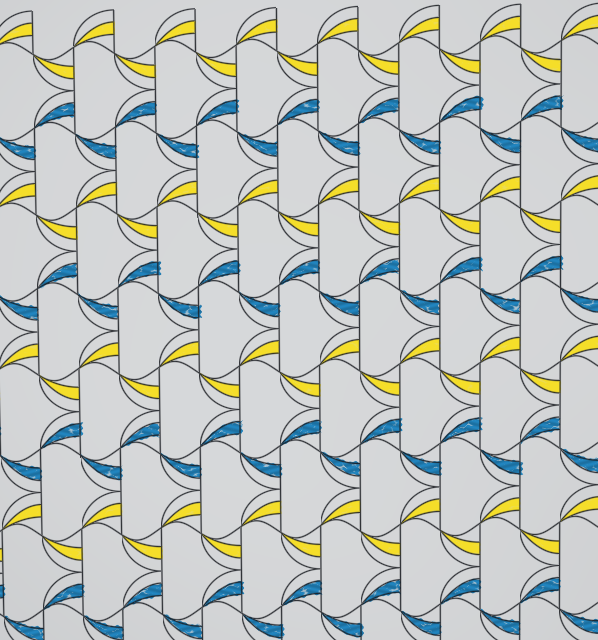
This pattern is drawn by a Shadertoy shader. Its source:

```glsl
// Interlocking fins drawn in thin ink on paper, rows hand filled yellow and blue in turn.
// A slightly skewed lattice is folded to one fin per half cell; arcs are distance
// functions, and the crayon wear comes from layered sines and stretched cellular noise.

const vec3 PAPER = vec3(0.832, 0.838, 0.845);
const vec3 INK = vec3(0.10, 0.11, 0.13);
const vec3 YELLOW = vec3(0.96, 0.87, 0.16);
const vec3 BLUE = vec3(0.12, 0.48, 0.69);

const float PI = 3.14159;
const float HALF_WIDTH = 0.0635;   // fin width, in canvas heights
const float HALF_ROW = 0.0627;     // fin height
const float TAPER = 0.0017;        // narrowing of the columns toward the bottom
const float TILT = 0.014;          // rise of the rows toward the right
const vec2 ANCHOR = vec2(0.75, 0.0807);
const float TIP = 0.08;            // fin tip above the row axis, in cell units
const float WAVE = 0.22;           // amplitude of the row wave
const float BAND_LOW = 0.39;       // coloured band at the fin's right edge
const float BAND_HIGH = 0.70;
const float LINE = 0.014;          // half the ink width, in cell units

float hash(vec2 p) {
    return fract(sin(dot(p, vec2(127.1, 311.7))) * 43758.5);
}

// Distance to the nearest scattered point
float cellular(vec2 p) {
    vec2 base = floor(p);
    float nearest = 2.0;
    for (int j = -1; j <= 1; j++)
        for (int i = -1; i <= 1; i++) {
            vec2 c = base + vec2(i, j);
            vec2 point = c + vec2(hash(c), hash(c + 37.0));
            nearest = min(nearest, length(point - p));
        }
    return nearest;
}

// Curve from the tip, levelling out at the given height on the right edge
float bandCurve(float u, float height) {
    float rest = 1.0 - clamp(u, 0.0, 1.0);
    return TIP + (height - TIP) * (1.0 - rest * rest);
}

float bandDistance(vec2 f, float height) {
    float slope = 2.0 * (height - TIP) * (1.0 - f.x);
    return abs(f.y - bandCurve(f.x, height)) / sqrt(1.0 + slope * slope);
}

float waveDistance(vec2 f) {
    float phase = PI * f.x + asin(TIP / WAVE);
    float slope = WAVE * PI * cos(phase);
    return abs(f.y - WAVE * sin(phase)) / sqrt(1.0 + slope * slope);
}

// Quarter arc from the tip to the top right corner
float outerDistance(vec2 f) {
    vec2 q = vec2(1.0 - f.x, (f.y - TIP) / (1.0 - TIP));
    return q.y < 0.0 ? 1.0 : abs(length(q) - 1.0);
}

float stroke(float d, float px) {
    return 1.0 - smoothstep(LINE - px, LINE + px, d);
}

// Coverage of the hand filled band, with ragged edges and bare specks
float crayon(vec2 f, vec2 cell, float blue, float px) {
    float h = hash(cell);
    float rough = mix(0.012, 0.04, blue);
    float low = bandCurve(f.x, BAND_LOW);
    float high = bandCurve(f.x, BAND_HIGH);
    float wobble = sin(f.x * 17.0 + h * 40.0) + 0.6 * sin(f.x * 41.0 + h * 90.0);
    float drift = rough * (h - 0.5);
    low += rough * (0.5 * wobble - 0.3) + drift;
    high += rough * 0.5 * sin(f.x * 23.0 + h * 70.0) + drift;
    float end = 1.0 + rough * (2.5 * h - 0.7 + 0.5 * sin(f.y * 45.0 + h * 30.0));
    float inside = min(min(f.y - low, high - f.y), min(end - f.x, f.x - 0.02));
    float mask = smoothstep(-0.7 * px, 0.7 * px, inside);

    float across = (f.y - low) / max(high - low, 0.02);
    float specks = cellular(vec2(f.x * 6.0 + across, across * 3.5) + cell * 9.0);
    float bare = smoothstep(0.55, 0.95, specks) * mix(0.25, 0.75, blue);
    return mask * (1.0 - bare);
}

void mainImage(out vec4 fragColor, in vec2 fragCoord) {
    vec2 p = fragCoord / iResolution.y;
    p.y = 1.0 - p.y;
    float px = 1.0 / (iResolution.y * HALF_WIDTH);

    // Lattice: columns one fin wide, rows alternately shifted by one fin
    float column = (p.x - ANCHOR.x) / (HALF_WIDTH - TAPER * (p.y - ANCHOR.y));
    float depth = (p.y + TILT * p.x - ANCHOR.y) / HALF_ROW;
    float row = max(floor(depth * 0.5 + 0.5), 0.0);
    float x = mod(column + row, 2.0);
    float side = x < 1.0 ? 1.0 : -1.0;
    vec2 f = vec2(fract(x), (2.0 * row - depth) * side);
    vec2 cell = vec2(floor(column), row);
    float blue = mod(row, 2.0);

    // Paper with soft uneven light
    vec2 c = p - vec2(0.5, 0.45);
    vec3 color = PAPER + 0.012 - 0.07 * dot(c, c);
    color += 0.004 * sin(p.x * 5.0 + 2.0 * sin(p.y * 4.0));

    // Fill of this fin, plus the overrun of the fin to the left
    float fill = max(crayon(f, cell, blue, px),
                     crayon(vec2(f.x + 1.0, -f.y), cell - vec2(1.0, 0.0), blue, px));
    float pressure = 1.0 + 0.09 * blue * sin(f.y * 38.0 + f.x * 9.0 + hash(cell) * 20.0);
    color = mix(color, mix(YELLOW, BLUE, blue) * pressure, fill);

    // Ink: row wave, fin arcs and uprights
    float d = min(waveDistance(f), outerDistance(f));
    d = min(d, min(bandDistance(f, BAND_LOW), bandDistance(f, BAND_HIGH)));
    if (abs(f.y) < 1.0) {
        if (f.y > -TIP) d = min(d, 1.0 - f.x);
        if (f.y < TIP) d = min(d, f.x);
    }
    color = mix(color, INK, stroke(d, px));
    fragColor = vec4(color, 1.0);
}
```
